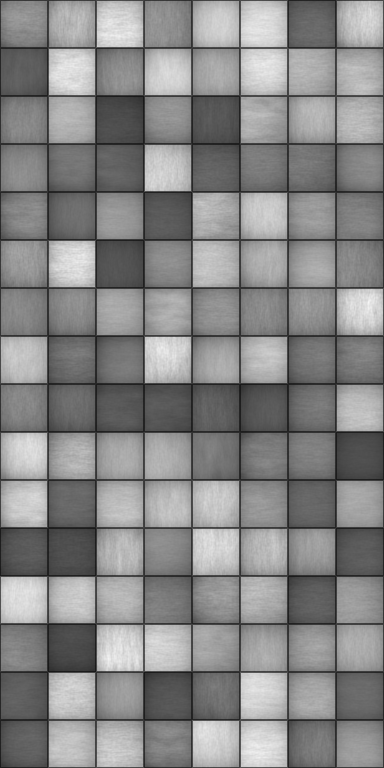
Give the GLSL for this pattern, as a Shadertoy shader.

```glsl
// Grid of square grey wooden tiles parted by hairline black seams.
// Each tile hashes its own tone, grain direction, lighting and stains;
// the grain is stretched gradient noise with a slight waver.

const vec2  TILES       = vec2(8.0, 16.0);   // repeats across and down
const float SEAM_WIDTH  = 0.025;             // in tile widths
const float SEAM_TONE   = 0.03;
const float TONE_COMMON = 0.67;              // most tiles gather near this
const float TONE_RANK   = 0.6;               // share of tiles darker than that
const float TONE_SPREAD = 0.46;
const float TONE_TAILS  = 0.45;              // extra reach of rare tones
const float VERTICAL_SHARE = 0.5;            // tiles with upright grain
const float GRAIN_DEPTH = 0.10;
const float STAIN_DEPTH = 0.13;
const float EDGE_SHADE  = 0.20;
const float LIGHT_TILT  = 0.18;

// Integer hash giving two values in 0..1
vec2 hash2(vec2 cell, uint seed) {
    uvec2 q = uvec2(ivec2(cell)) * uvec2(1597334673u, 3812015801u);
    uint n = q.x ^ q.y ^ (seed * 2654435769u);
    n = (n ^ (n >> 16)) * 2246822519u;
    n = (n ^ (n >> 13)) * 3266489917u;
    n ^= n >> 16;
    return vec2(n & 65535u, n >> 16) / 65535.0;
}

float cornerSlope(vec2 cell, vec2 offset) {
    float angle = 6.2831853 * hash2(cell, 7u).x;
    return dot(vec2(cos(angle), sin(angle)), offset);
}

// Gradient noise, roughly -0.7..0.7
float gradientNoise(vec2 p) {
    vec2 i = floor(p), f = fract(p);
    vec2 u = f * f * f * (f * (f * 6.0 - 15.0) + 10.0);
    vec2 e = vec2(0.0, 1.0);
    float low  = mix(cornerSlope(i, f), cornerSlope(i + e.yx, f - e.yx), u.x);
    float high = mix(cornerSlope(i + e, f - e), cornerSlope(i + 1.0, f - 1.0), u.x);
    return mix(low, high, u.y);
}

// Fibres along x; octaves finer than a pixel fade out
float woodGrain(vec2 p, vec2 seed, float pixel) {
    p.y += 0.05 * gradientNoise(p * vec2(1.5, 2.0) + seed);
    float sum = 0.0, weight = 0.45;
    vec2 frequency = vec2(1.5, 8.5);
    for (int k = 0; k < 4; k++) {
        float visible = 1.0 - smoothstep(0.6, 1.5, frequency.y * pixel);
        sum += weight * visible * gradientNoise(p * frequency + seed);
        frequency *= vec2(1.9, 1.6);
        seed += 31.7;
    }
    return sum;
}

// Tones crowd around the common one and thin out towards both ends
float baseTone(float rank) {
    float d = rank - TONE_RANK;
    return TONE_COMMON + TONE_SPREAD * d + TONE_TAILS * d * d * d;
}

float tileTone(vec2 tile, vec2 local, float pixel) {
    vec2 look = hash2(tile, 1u), light = hash2(tile, 2u), wear = hash2(tile, 3u);
    vec2 seed = floor(hash2(tile, 4u) * 400.0) + 0.37;

    // Fibres, fine pores and broad stains
    vec2 along = look.y < VERTICAL_SHARE ? local.yx : local;
    float grain = woodGrain(along, seed, pixel);
    float pores = gradientNoise(local * 19.0 + seed.yx);
    float stain = gradientNoise(along * vec2(1.7, 3.6) + seed + 90.0)
                + 0.5 * gradientNoise(along * vec2(4.0, 8.0) + seed);
    float surface = 1.0 + GRAIN_DEPTH * mix(0.6, 1.2, wear.y) * (grain + 0.5 * pores)
                  + STAIN_DEPTH * mix(0.15, 1.0, wear.x * wear.x * wear.x) * stain;

    // Tilted light and shaded borders
    vec2 centred = local - 0.5;
    float tilt = LIGHT_TILT * dot(light - 0.5, centred) * 2.0;
    vec2 rim = pow(abs(centred) * 2.0, vec2(3.0));
    float shade = 1.0 - EDGE_SHADE * mix(0.6, 1.1, light.x) * min(rim.x + rim.y, 1.4);
    return baseTone(look.x) * surface * (shade + tilt);
}

void mainImage(out vec4 fragColor, in vec2 fragCoord) {
    vec2 grid = fragCoord / iResolution.xy * TILES;
    vec2 pixel = TILES / iResolution.xy;
    float tone = tileTone(floor(grid), fract(grid), max(pixel.x, pixel.y));

    // Seams centred on the tile borders, by pixel coverage
    vec2 toSeam = abs(fract(grid + 0.5) - 0.5);
    vec2 halfPixel = 0.5 * pixel;
    vec2 inner = max(toSeam - halfPixel, -0.5 * SEAM_WIDTH);
    vec2 outer = min(toSeam + halfPixel, vec2(0.5 * SEAM_WIDTH));
    vec2 cover = clamp((outer - inner) / pixel, 0.0, 1.0);
    tone = mix(tone, SEAM_TONE, max(cover.x, cover.y));

    fragColor = vec4(vec3(clamp(tone, 0.0, 1.0)), 1.0);
}
```
